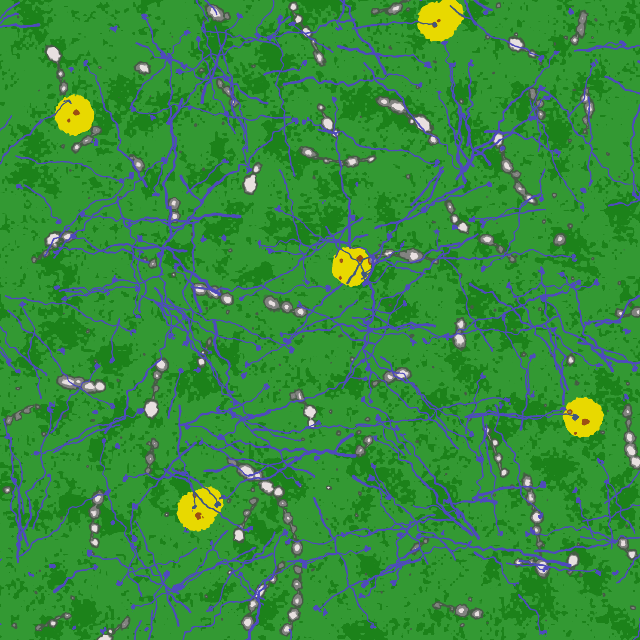
Write a three.js fragment shader that draws this texture.

```glsl
// Green field with wiry blue branches, pale beaded chains, dark lacy patches and yellow discs.
varying vec2 vUv;

vec2 hash2(vec2 p) {
  vec3 q = fract(p.xyx * vec3(0.1031, 0.1030, 0.0973));
  q += dot(q, q.yzx + 33.33);
  return fract((q.xx + q.yz) * q.zy);
}

float noise(vec2 p) {
  vec2 i = floor(p), f = fract(p);
  f = f * f * (3.0 - 2.0 * f);
  return mix(mix(hash2(i).x, hash2(i + vec2(1, 0)).x, f.x),
             mix(hash2(i + vec2(0, 1)).x, hash2(i + vec2(1, 1)).x, f.x), f.y);
}

// Coordinates of p along and across a direction
vec2 along(vec2 p, float angle) {
  vec2 d = vec2(cos(angle), sin(angle));
  return vec2(dot(p, d), dot(p, vec2(-d.y, d.x)));
}

float fill(float d) { return 1.0 - smoothstep(-0.0008, 0.0008, d); }

// One small dot in some cells of a grid
float scatter(vec2 p, float cells, float share, float small, float large) {
  vec2 id = floor(p * cells);
  vec2 place = hash2(id + cells), kind = hash2(id + cells * 3.0);
  if (kind.x > share) return 1.0;
  vec2 centre = (id + 0.2 + 0.6 * place) / cells;
  return length(p - centre) - mix(small, large, kind.y * kind.y);
}

// Closeness to the middle of the nearest scattered patch, 0 to 1
float patches(vec2 p) {
  float near = 0.0;
  for (int i = 0; i < 9; i++) {
    vec2 id = floor(p * 12.0) + vec2(mod(float(i), 3.0), floor(float(i) / 3.0)) - 1.0;
    vec2 a = hash2(id + 500.0), b = hash2(id + 600.0);
    vec2 q = along(p - (id + a) / 12.0, b.x * 6.283) * vec2(0.75, 1.2);
    near = max(near, step(b.y, 0.75) * (1.0 - length(q) / mix(0.025, 0.05, b.x)));
  }
  return near;
}

// Jittery tapering branches that fan out from shared roots, each with a knob at its tip
float branches(vec2 p, float rough) {
  float d = scatter(p, 15.0, 0.25, 0.003, 0.005) + rough * 0.007;
  for (int i = 0; i < 49; i++) {
    vec2 seed = vec2(float(i), 7.0);
    vec2 cell = vec2(mod(float(i), 7.0), floor(float(i) / 7.0));
    vec2 root = (cell + hash2(seed)) / 7.0;
    vec2 trunk = hash2(seed + 40.0);
    if (distance(p, root) > 0.36) continue;
    for (int j = 0; j < 5; j++) {
      vec2 key = vec2(float(i), float(j) + 90.0);
      vec2 a = hash2(key), b = hash2(key + 50.0);
      float angle = 6.283 * trunk.x + (a.x - 0.5) * 2.0 + 3.1416 * step(0.55, b.y);
      vec2 start = root + (a.yx - 0.5) * 0.13;
      float len = mix(0.05, 0.25, b.x);
      vec2 q = along(p - start, angle);
      if (abs(q.y) > 0.045 || q.x < -0.01 || q.x > len + 0.01) continue;
      float x = clamp(q.x, 0.0, len);
      float lane = float(i * 5 + j) + 0.5;
      float wave = (noise(vec2(x * 28.0, lane)) - 0.5) * 0.026
                 + (noise(vec2(x * 110.0, lane)) - 0.5) * 0.009;
      q.y -= wave * min(1.0, x * 30.0) + (a.y - 0.5) * x * x * 0.6 + rough * 0.0016;
      float width = mix(mix(0.0012, 0.0032, trunk.y * a.y), 0.001, x / len);
      d = min(d, length(vec2(q.x - x, q.y)) - width);
      d = min(d, length(q - vec2(len, 0.0)) - 0.0042 + rough * 0.007);
    }
  }
  return d;
}

// Bent rows of uneven beads on a thin neck
float beadChains(vec2 p) {
  float d = 1.0;
  for (int i = 0; i < 56; i++) {
    vec2 seed = vec2(float(i), 170.0);
    vec2 cell = vec2(mod(float(i), 7.0), floor(float(i) / 7.0));
    vec2 a = hash2(seed), b = hash2(seed + 30.0), c = hash2(seed + 60.0);
    vec2 q = along(p - (cell + a) / vec2(7.0, 8.0), b.x * 6.283);
    if (length(q) > 0.1) continue;
    q.y += (b.y - 0.5) * 9.0 * q.x * q.x;
    float count = floor(1.3 + 5.0 * c.x), gap = mix(0.016, 0.026, c.y);
    float reach = 0.5 * (count - 1.0) * gap;
    d = min(d, max(abs(q.y) - 0.0026, abs(q.x) - reach));
    for (int j = 0; j < 6; j++) {
      if (float(j) >= count) break;
      vec2 h = hash2(seed + vec2(float(j) * 5.0, 210.0));
      vec2 bead = q - vec2((float(j) + 0.5 * h.x - 0.25) * gap - reach, (h.y - 0.5) * 0.009);
      d = min(d, length(bead * vec2(mix(0.55, 1.0, h.y), 1.0)) - mix(0.0045, 0.0122, h.x));
    }
  }
  return d;
}

// Distance to the discs (x) and to the spots on them (y)
vec2 discs(vec2 p) {
  vec2 d = vec2(1.0);
  for (int i = 0; i < 5; i++) {
    float n = float(i);
    vec2 h = hash2(vec2(n, 300.0));
    vec2 q = p - vec2((n + 0.2 + 0.6 * h.x) / 5.0, fract(0.82 + n * 0.382));
    float body = length(q) - 0.031;
    if (mod(n, 2.0) > 0.5) body = min(body, length(q - vec2(0.018, 0.013)) - 0.024);
    float spots = min(length(q - (h - 0.5) * 0.03) - 0.005,
                      length(q + (h.yx - 0.4) * 0.035) - 0.003);
    d = min(d, vec2(body, spots));
  }
  return d;
}

void main() {
  vec2 p = vUv, tilted = along(p, 0.6);
  float rough = noise(tilted * 260.0) - 0.5;

  // Ground with lacy patches
  float lace = patches(p) + 0.9 * noise(tilted * 65.0 + 9.0) + 1.1 * noise(p * 210.0);
  vec3 color = mix(vec3(0.2, 0.6, 0.2), vec3(0.11, 0.51, 0.1), smoothstep(1.38, 1.46, lace));

  // Yellow discs with brown spots
  vec2 disc = discs(p) + rough * 0.004;
  float yellow = fill(disc.x);
  vec3 brown = vec3(0.61, 0.31, 0.08);
  color = mix(color, vec3(0.91, 0.85, 0.0), yellow);
  color = mix(color, brown, fill(disc.y));

  // Beads and specks: dark rim, grey ring, pale core
  float bead = min(beadChains(p), scatter(p, 24.0, 0.32, 0.0014, 0.0045)) + rough * 0.003;
  color = mix(color, mix(vec3(0.27, 0.36, 0.27), brown, yellow), fill(bead));
  color = mix(color, vec3(0.51, 0.51, 0.5), fill(bead + 0.0026));
  color = mix(color, vec3(0.91, 0.88, 0.88), fill(bead + 0.0028 + 0.005 * noise(p * 25.0)));

  // Blue branches, darker over the discs
  vec3 blue = mix(vec3(0.31, 0.29, 0.74), vec3(0.25, 0.34, 0.5), yellow);
  color = mix(color, blue, fill(branches(p, rough)));

  gl_FragColor = vec4(color, 1.0);
}
```
